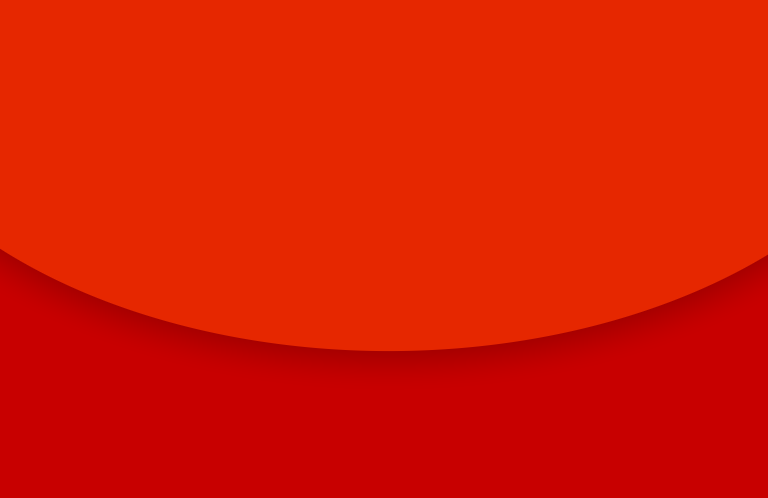
Write a Shadertoy shader that draws this background.

```glsl
// Draws a wide orange ellipse hanging from the top, casting a soft shadow on red.
#define ELLIPSE_CENTER vec2(0.0095, 0.494)
#define ELLIPSE_RADII vec2(1.102, 0.699)
#define SHADOW_DROP 0.012
#define SHADOW_BLUR 0.07
#define SHADOW_STRENGTH 0.26
#define ORANGE vec3(0.902, 0.153, 0.0)
#define RED vec3(0.784, 0.0, 0.0)

// Approximate signed distance to an axis-aligned ellipse, negative inside
float ellipseDistance(vec2 p, vec2 radii) {
    vec2 q = p / radii;
    float slope = 2.0 * length(q / radii);
    return (dot(q, q) - 1.0) / max(slope, 1e-4);
}

void mainImage(out vec4 fragColor, in vec2 fragCoord) {
    // Centered coordinates, one unit per canvas height
    vec2 p = (fragCoord - 0.5 * iResolution.xy) / iResolution.y;
    vec2 local = p - ELLIPSE_CENTER;
    float pixel = 1.0 / iResolution.y;

    // Blurred shadow, shifted downward
    float shadowDist = ellipseDistance(local + vec2(0.0, SHADOW_DROP), ELLIPSE_RADII);
    float shadow = 1.0 - smoothstep(-SHADOW_BLUR, SHADOW_BLUR, shadowDist);
    vec3 color = RED * (1.0 - SHADOW_STRENGTH * shadow);

    // Flat ellipse with a smooth edge
    float dist = ellipseDistance(local, ELLIPSE_RADII);
    float cover = clamp(0.5 - dist / pixel, 0.0, 1.0);
    color = mix(color, ORANGE, cover);

    fragColor = vec4(color, 1.0);
}
```
